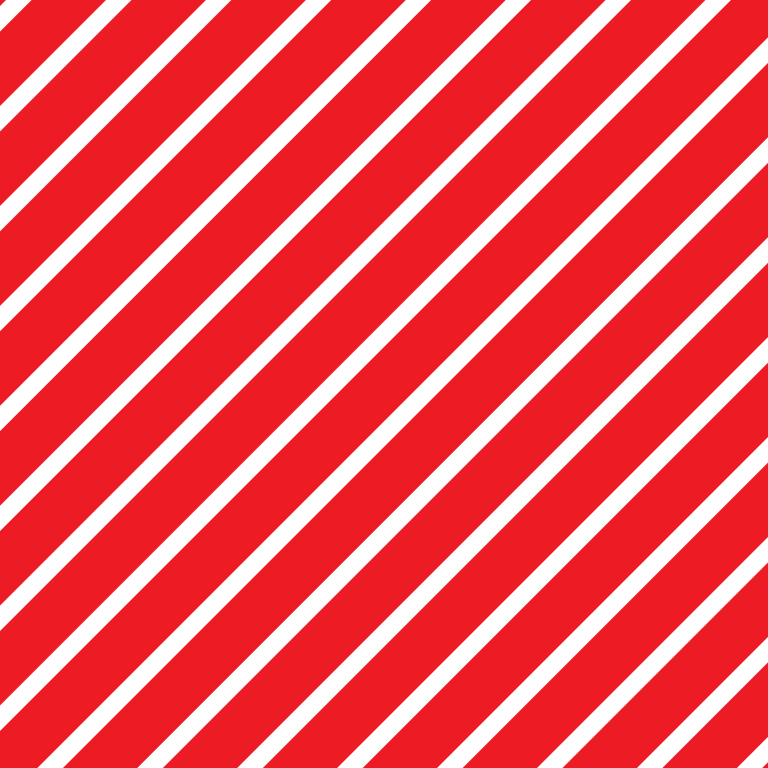
A Shadertoy shader for this pattern:

```glsl
// Signed distance to the nearest diagonal stripe, negative inside it
float stripeDistance(vec2 p) {
    float period = 0.1301;
    float across = p.x + 1.0 - p.y - 0.0245;
    float offset = mod(across + 0.5 * period, period) - 0.5 * period;
    return (abs(offset) - 0.0166) * inversesqrt(2.0);
}

void mainImage(out vec4 fragColor, in vec2 fragCoord) {
    vec2 uv = fragCoord / iResolution.xy;
    float pixel = 1.0 / min(iResolution.x, iResolution.y);

    // White stripes over red, with edges one pixel wide
    float stripe = clamp(0.5 - stripeDistance(uv) / pixel, 0.0, 1.0);
    vec3 color = mix(vec3(0.93, 0.11, 0.14), vec3(1.0), stripe);

    fragColor = vec4(color, 1.0);
}
```
